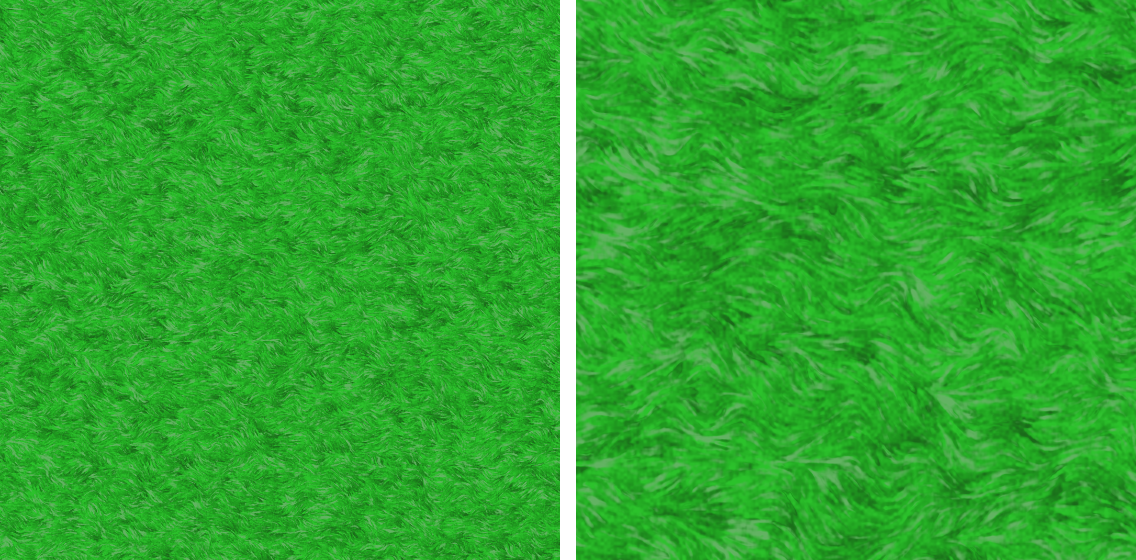
Left, the full canvas; right, a detail of the centre.
A WebGL 1 fragment shader for this texture:

```glsl
precision highp float;
// Dense green turf: short fine blades, small ragged dark hollows and pale dry tips.
uniform vec2 u_resolution;

float hash(vec2 p) {
  vec3 q = fract(p.xyx * 0.1031);
  q += dot(q, q.yzx + 33.33);
  return fract((q.x + q.y) * q.z);
}

float noise(vec2 p) {
  vec2 cell = floor(p);
  vec2 f = fract(p);
  f = f * f * (3.0 - 2.0 * f);
  float low = mix(hash(cell), hash(cell + vec2(1.0, 0.0)), f.x);
  float high = mix(hash(cell + vec2(0.0, 1.0)), hash(cell + 1.0), f.x);
  return mix(low, high, f.y);
}

// Fine noise smeared a little along the blade direction, about unit deviation
float blades(vec2 p, vec2 dir) {
  float sum = 0.0;
  for (int i = -2; i <= 2; i++) {
    sum += noise(p * 420.0 + dir * float(i) * 0.85);
  }
  return (sum / 5.0 - 0.5) / 0.12;
}

// Two octaves of soft tufts, about unit deviation
float tufts(vec2 p) {
  return (0.6 * noise(p) + 0.4 * noise(p * 2.1 + 17.3) - 0.5) / 0.15;
}

void main() {
  vec2 p = gl_FragCoord.xy / min(u_resolution.x, u_resolution.y);

  // Blades lie mostly sideways, sloping down, and fan out from tuft to tuft
  float angle = 2.4 * (noise(p * 45.0 + 5.0) - 0.5) - 0.2;
  vec2 dir = vec2(cos(angle), sin(angle));
  float blade = blades(p, dir);
  float tip = blades(p + 1.37, dir);

  // Blades drag the tuft edges out into ragged fringes
  vec2 ragged = p + dir * blade * 0.005;
  float tuft = tufts(ragged * vec2(52.0, 72.0));
  float grain = noise(p * 510.0 + 91.0) - 0.5;

  // Shade from sparse deep hollows through mid green to lit blades
  float hollow = smoothstep(0.8, 2.2, -tuft);
  float green = 0.645 + 0.036 * tuft - 0.05 * hollow + 0.047 * blade + 0.13 * grain;
  vec3 color = mix(vec3(0.10, 0.41, 0.10), vec3(0.125, 0.63, 0.125),
                   smoothstep(0.36, 0.66, green));
  color = mix(color, vec3(0.17, 0.76, 0.17), smoothstep(0.58, 0.80, green));

  // Pale tips gather in loose patches
  float dry = 0.4 * tufts(ragged * vec2(62.0, 80.0) + 40.0) + 0.85 * tip + 0.25 * tuft;
  color = mix(color, vec3(0.39, 0.70, 0.39), smoothstep(-0.2, 2.7, dry));

  gl_FragColor = vec4(color, 1.0);
}
```
